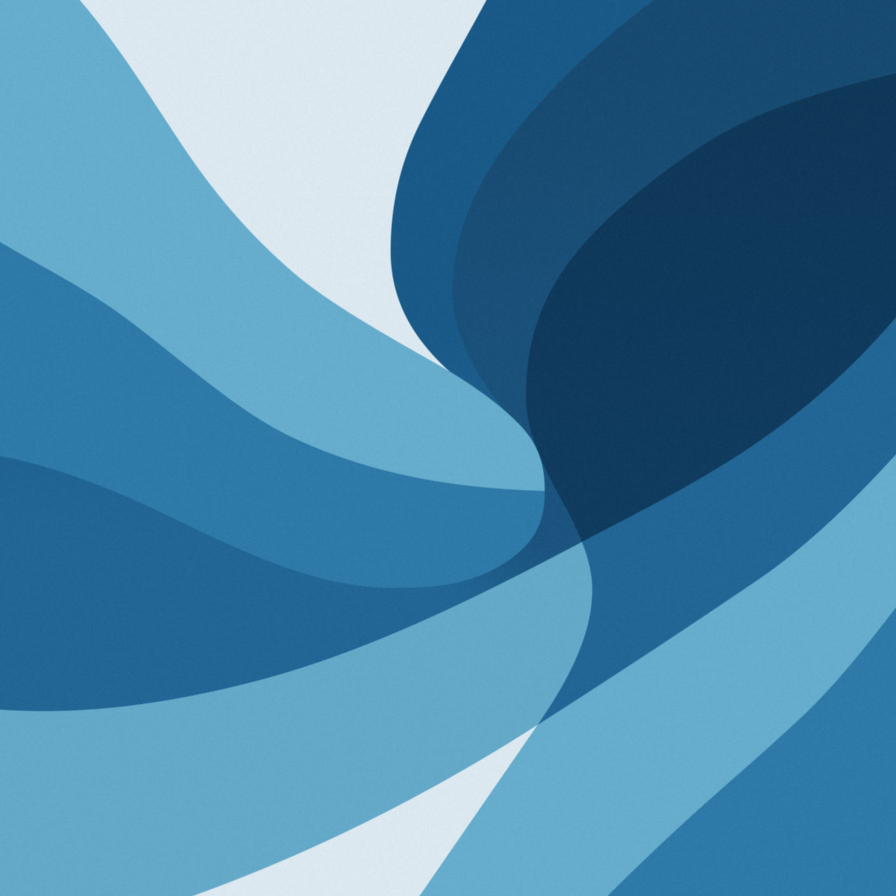
This background is drawn by a three.js fragment shader. Its source:

```glsl
// Overlapping flat blue ribbons sweeping into a twisted knot, with fine paper grain.
varying vec2 vUv;

#define EDGE_SOFTNESS 0.0012
#define GRAIN_CELLS 512.0
#define GRAIN_AMOUNT 0.014
#define TWIST_CENTER vec2(0.61, 0.43)
#define PALE vec3(0.86, 0.91, 0.94)
#define SKY vec3(0.40, 0.675, 0.80)
#define AZURE vec3(0.18, 0.475, 0.655)
#define OCEAN vec3(0.13, 0.40, 0.585)
#define COBALT vec3(0.10, 0.35, 0.53)
#define INDIGO vec3(0.095, 0.30, 0.455)
#define NAVY vec3(0.06, 0.225, 0.36)

// Cubic Hermite piece; each knot holds position, value and slope.
// Returns the value and slope at t.
vec2 piece(float t, vec3 a, vec3 b) {
  float span = b.x - a.x;
  float s = (t - a.x) / span;
  float rise = b.y - a.y;
  float c1 = a.z * span;
  float c2 = 3.0 * rise - (2.0 * a.z + b.z) * span;
  float c3 = (a.z + b.z) * span - 2.0 * rise;
  return vec2(a.y + s * (c1 + s * (c2 + s * c3)),
              (c1 + s * (2.0 * c2 + 3.0 * s * c3)) / span);
}

// Smooth curve through four knots, continued straight past both ends.
vec2 bend(float t, vec3 a, vec3 b, vec3 c, vec3 d) {
  float k = clamp(t, a.x, d.x);
  vec2 curve = k < b.x ? piece(k, a, b) : (k < c.x ? piece(k, b, c) : piece(k, c, d));
  curve.x += (t - k) * curve.y;
  return curve;
}

// Soft mask: 1 where the coordinate lies beyond the curve.
float beyond(float coord, vec2 curve) {
  float dist = (coord - curve.x) * inversesqrt(1.0 + curve.y * curve.y);
  return smoothstep(-EDGE_SOFTNESS, EDGE_SOFTNESS, dist);
}

float hash(vec2 p) {
  vec3 q = fract(vec3(p.xyx) * 0.1031);
  q += dot(q, q.yzx + 33.33);
  return fract((q.x + q.y) * q.z);
}

// Right-hand edge of the left leaf: long flank above, rounded tip below.
vec2 leafEdge(float y) {
  if (y > 0.586) {
    return bend(y, vec3(0.586, 0.501, -1.75), vec3(0.697, 0.326, -1.15),
                   vec3(0.831, 0.208, -0.68), vec3(1.0, 0.089, -0.85));
  }
  return bend(y, vec3(0.383, 0.579, 1.1), vec3(0.452, 0.608, 0.0),
                 vec3(0.527, 0.579, -0.98), vec3(0.586, 0.501, -1.65));
}

// S-shaped edge that runs from the upper right through the twist to the bottom.
vec2 twistEdge(float y) {
  if (y > 0.557) {
    return bend(y, vec3(0.557, 0.587, 0.0), vec3(0.693, 0.625, 0.65),
                   vec3(0.818, 0.755, 1.4), vec3(0.918, 1.0, 4.4));
  }
  return bend(y, vec3(0.191, 0.600, 0.69), vec3(0.342, 0.661, 0.0),
                 vec3(0.447, 0.624, -0.55), vec3(0.557, 0.587, 0.0));
}

void main() {
  float x = vUv.x;
  float y = vUv.y;

  // Edges given as x over y
  vec2 cobaltEdge = bend(y, vec3(0.586, 0.501, -1.1), vec3(0.720, 0.436, 0.0),
                            vec3(0.863, 0.469, 0.5), vec3(1.0, 0.543, 0.54));
  vec2 indigoEdge = bend(y, vec3(0.513, 0.589, -0.95), vec3(0.674, 0.505, 0.0),
                            vec3(0.866, 0.586, 0.85), vec3(1.0, 0.730, 1.35));
  // Edges given as y over x
  vec2 leafVein = bend(x, vec3(0.0, 0.730, -0.6), vec3(0.143, 0.643, -0.75),
                          vec3(0.326, 0.512, -0.47), vec3(0.608, 0.452, -0.03));
  vec2 leafBase = bend(x, vec3(0.0, 0.491, -0.19), vec3(0.182, 0.427, -0.48),
                          vec3(0.436, 0.344, 0.0), vec3(0.579, 0.383, 0.8));
  vec2 upperSweep = bend(x, vec3(0.0, 0.208, -0.07), vec3(0.286, 0.240, 0.26),
                            vec3(0.651, 0.396, 0.53), vec3(1.0, 0.646, 1.17));
  vec2 lowerSweep = bend(x, vec3(0.215, 0.0, 0.36), vec3(0.600, 0.191, 0.64),
                            vec3(0.846, 0.353, 0.68), vec3(1.0, 0.493, 1.1));
  vec2 cornerEdge = bend(x, vec3(0.678, 0.0, 1.0), vec3(0.807, 0.121, 0.88),
                            vec3(0.898, 0.203, 0.95), vec3(1.0, 0.322, 1.3));
  float rightOfTwist = beyond(x, twistEdge(y));

  // Upper sheets, shaded where they gather at the twist
  vec3 upper = mix(OCEAN, COBALT, smoothstep(0.4, 0.65, y));
  upper = mix(upper, INDIGO * 1.06, 0.9 * smoothstep(0.16, 0.02, distance(vUv, TWIST_CENTER)));
  upper = mix(upper, PALE, (1.0 - beyond(x, cobaltEdge)) * step(0.586, y));
  vec3 indigoShade = INDIGO * mix(1.06, 0.97, smoothstep(0.55, 0.95, y));
  upper = mix(upper, indigoShade, beyond(x, indigoEdge) * step(0.513, y));
  upper = mix(upper, NAVY * mix(1.04, 0.96, smoothstep(0.4, 0.9, y)), rightOfTwist);

  // Two-tone leaf on the left
  vec3 leaf = mix(AZURE, SKY, beyond(y, leafVein));
  float leafMask = (1.0 - beyond(x, leafEdge(y))) * beyond(y, leafBase);
  upper = mix(upper, leaf, leafMask);

  // Crossing ribbons below
  vec3 ribbon = mix(SKY * 0.98, OCEAN, rightOfTwist);
  vec3 ground = mix(AZURE, SKY, beyond(y, cornerEdge));
  ground = mix(PALE, ground, rightOfTwist);
  vec3 color = mix(ground, ribbon, beyond(y, lowerSweep));
  color = mix(color, upper, beyond(y, upperSweep));

  // Paper grain
  color += (hash(floor(vUv * GRAIN_CELLS)) - 0.5) * GRAIN_AMOUNT;
  gl_FragColor = vec4(color, 1.0);
}
```
